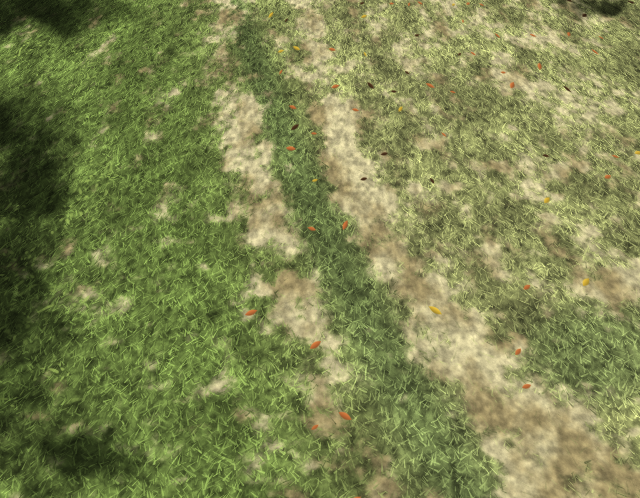
Reproduce this texture procedurally as a Shadertoy shader.

```glsl
const vec3 SAND = vec3(0.80, 0.76, 0.58);
const vec3 EARTH = vec3(0.62, 0.56, 0.39);
const vec3 LUSH = vec3(0.47, 0.56, 0.28);
const vec3 COOL = vec3(0.44, 0.52, 0.30);
const vec3 DRY = vec3(0.65, 0.67, 0.42);
const vec3 CLOVER = vec3(0.66, 0.76, 0.38);
const vec3 LEAF_ORANGE = vec3(0.80, 0.46, 0.24);
const vec3 LEAF_YELLOW = vec3(0.88, 0.73, 0.24);
const vec3 LEAF_BROWN = vec3(0.30, 0.20, 0.12);
const vec3 SHADOW_TINT = vec3(0.32, 0.34, 0.31);
const float NEAR_SCALE = 1.25;
const float SCALE_FALL = 0.8;
const float BLADE_DENSITY = 38.0;
const float BLADE_WIDTH = 0.075;
const int BLADE_LAYERS = 7;
const float LEAF_DENSITY = 15.0;
const float LEAF_CHANCE = 0.19;

float hash(vec2 p) {
    vec3 q = fract(vec3(p.xyx) * 0.1031);
    q += dot(q, q.yzx + 33.33);
    return fract((q.x + q.y) * q.z);
}

vec2 hash2(vec2 p) {
    return vec2(hash(p + 17.3), hash(p + 91.7));
}

float noise(vec2 p) {
    vec2 i = floor(p), f = fract(p);
    f = f * f * (3.0 - 2.0 * f);
    return mix(mix(hash(i), hash(i + vec2(1, 0)), f.x),
               mix(hash(i + vec2(0, 1)), hash(i + vec2(1, 1)), f.x), f.y);
}

float fbm(vec2 p) {
    float sum = 0.0, amp = 0.5;
    for (int i = 0; i < 5; i++) {
        sum += amp * noise(p);
        p = mat2(1.6, 1.2, -1.2, 1.6) * p + 7.1;
        amp *= 0.5;
    }
    return sum;
}

// Soft ellipse: 1 inside, fading to 0 at the rim
float blob(vec2 p, vec2 center, vec2 radius) {
    return 1.0 - smoothstep(0.4, 1.3, length((p - center) / radius));
}

float band(float offset, float halfWidth) {
    return 1.0 - smoothstep(0.1, 1.7, abs(offset) / halfWidth);
}

// Grass strip between the two wheel tracks; t runs from far to near
float middleStrip(float x, float t) {
    return band(x - (0.47 + 0.33 * t + 0.14 * t * t), 0.025 + 0.075 * t);
}

float bareGround(vec2 p, vec2 ground, float strip) {
    float t = 1.0 - p.y;
    float leftTrack = band(p.x - (0.46 + 0.06 * t + 0.26 * t * t), 0.06 + 0.03 * t);
    float rightTrack = band(p.x - (0.62 + 0.05 * t + 0.52 * t * t), 0.04 + 0.11 * t * t);
    float bare = 0.24 * smoothstep(0.30, 0.75, p.x);
    bare += leftTrack * mix(0.48, 0.26, smoothstep(0.6, 0.8, t));
    bare += mix(0.38, 0.58, t) * rightTrack;
    bare += 0.25 * blob(p, vec2(1.27, 0.43), vec2(0.14, 0.06));
    bare -= 0.40 * strip + 0.40 * blob(p, vec2(1.20, 0.29), vec2(0.16, 0.10));
    bare += 1.0 * (fbm(ground * 12.0) - 0.48);
    bare += 1.3 * (fbm(ground * vec2(27.0, 36.0) + 9.0) - 0.48);
    return smoothstep(0.12, 0.66, bare);
}

float treeShade(vec2 p) {
    vec2 q = p + 0.16 * (vec2(fbm(p * 15.0), fbm(p * 15.0 + 40.0)) - 0.48);
    float shade = blob(q, vec2(0.08, 0.99), vec2(0.20, 0.07));
    shade = max(shade, blob(q, vec2(0.05, 0.65), vec2(0.11, 0.17)));
    shade = max(shade, 0.9 * blob(q, vec2(0.02, 0.43), vec2(0.12, 0.17)));
    shade = max(shade, 0.7 * blob(q, vec2(0.00, 0.25), vec2(0.08, 0.11)));
    shade = max(shade, 0.9 * blob(q, vec2(0.17, 0.09), vec2(0.15, 0.08)));
    shade = max(shade, blob(q, vec2(1.22, 1.01), vec2(0.08, 0.03)));
    return shade * smoothstep(-0.1, 0.35, fbm(p * 34.0 + 5.0) - 0.22 + 0.2 * shade);
}

// Distance to a tapering blade, in cell units
float bladeDistance(vec2 p, vec2 stem) {
    float h = clamp(dot(p, stem) / dot(stem, stem), 0.0, 1.0);
    return length(p - stem * h) - BLADE_WIDTH * (1.0 - 0.8 * h);
}

vec3 drawBlades(vec3 col, vec3 grass, vec2 ground, float cover, float pixel) {
    for (int layer = 0; layer < BLADE_LAYERS; layer++) {
        float density = BLADE_DENSITY * (1.0 + 0.13 * float(layer));
        vec2 p = ground * density + float(layer) * vec2(37.4, 53.8);
        vec2 cell = floor(p);
        for (int k = 0; k < 9; k++) {
            vec2 id = cell + vec2(k % 3 - 1, k / 3 - 1);
            vec2 rnd = hash2(id);
            float lean = (hash(id + 5.9) - 0.5) * 2.5;
            vec2 stem = vec2(sin(lean), cos(lean)) * mix(0.45, 0.95, rnd.y);
            float d = bladeDistance(p - id - rnd, stem);
            float mask = 1.0 - smoothstep(-0.7, 0.7, d / (pixel * density));
            mask *= smoothstep(-0.15, 0.15, cover - rnd.x * 0.85);
            float light = mix(0.54, 1.42, hash(id + 63.1));
            col = mix(col, grass * light, 0.68 * mask);
        }
    }
    return col;
}

vec3 drawLeaves(vec3 col, vec2 p, vec2 ground, float pixel) {
    vec2 g = ground * LEAF_DENSITY + 3.7;
    vec2 id = floor(g), rnd = hash2(id + 8.2);
    float angle = (rnd.x - 0.5) * 2.4, kind = hash(id + 29.0);
    vec2 q = fract(g) - mix(vec2(0.3), vec2(0.7), rnd);
    q = mat2(cos(angle), -sin(angle), sin(angle), cos(angle)) * q;
    float size = mix(0.11, 0.22, rnd.y), aa = pixel * LEAF_DENSITY;
    float d = abs(q.y) - 0.42 * size * (1.0 - q.x * q.x / (size * size));
    float chance = LEAF_CHANCE * smoothstep(0.32, 0.55, p.x) * mix(0.45, 1.2, p.y);
    float mask = (1.0 - smoothstep(-aa, aa, d)) * step(hash(id + 71.0), chance);
    vec3 tint = kind < 0.58 ? LEAF_ORANGE : (kind < 0.76 ? LEAF_YELLOW : LEAF_BROWN);
    return mix(col, tint * (0.9 + 2.5 * q.y), mask);
}

void mainImage(out vec4 fragColor, in vec2 fragCoord) {
    vec2 p = fragCoord / iResolution.y;
    // Ground coordinates shrink towards the far edge
    float scale = NEAR_SCALE - SCALE_FALL * p.y;
    vec2 ground = vec2((p.x - 0.64) / scale, -log(scale) / SCALE_FALL) + 4.0;
    float pixel = 1.0 / (iResolution.y * scale);

    float strip = middleStrip(p.x, 1.0 - p.y);
    float bare = bareGround(p, ground, strip);
    float patches = fbm(ground * 14.0 + 31.0);
    float grain = fbm(ground * 85.0);

    // Soil and turf
    vec3 grass = mix(LUSH, DRY, smoothstep(0.35, 0.85, p.x + 0.25 * (p.y - 0.5)));
    grass = mix(grass, COOL, 0.7 * strip);
    grass = mix(grass, COOL, 0.6 * blob(p, vec2(1.20, 0.29), vec2(0.18, 0.11)));
    grass *= 0.62 + 0.8 * patches;
    vec3 soil = mix(EARTH, SAND, smoothstep(0.25, 0.58, patches));
    vec3 col = mix(grass * 0.72, soil, bare);
    col *= 1.0 + mix(1.3, 0.7, bare) * (grain - 0.48);
    col = drawBlades(col, grass, ground, 1.0 - bare, pixel);

    // Clover tufts on the left
    vec2 c = ground * 60.0 + 2.5 * vec2(noise(ground * 30.0), noise(ground * 30.0 + 8.0));
    vec2 cid = floor(c);
    float tuft = smoothstep(0.48, 0.64, fbm(ground * 10.0 + 12.0));
    tuft *= 1.0 - smoothstep(0.12, 0.40, p.x);
    float dotMask = 1.0 - smoothstep(0.12, 0.38, length(fract(c) - 0.3 - 0.4 * hash2(cid)));
    col = mix(col, CLOVER, 0.75 * dotMask * tuft * step(0.5, hash(cid)));

    col = drawLeaves(col, p, ground, pixel);
    col *= mix(vec3(1.0), SHADOW_TINT, treeShade(p));
    fragColor = vec4(clamp(col, 0.0, 1.0), 1.0);
}
```
